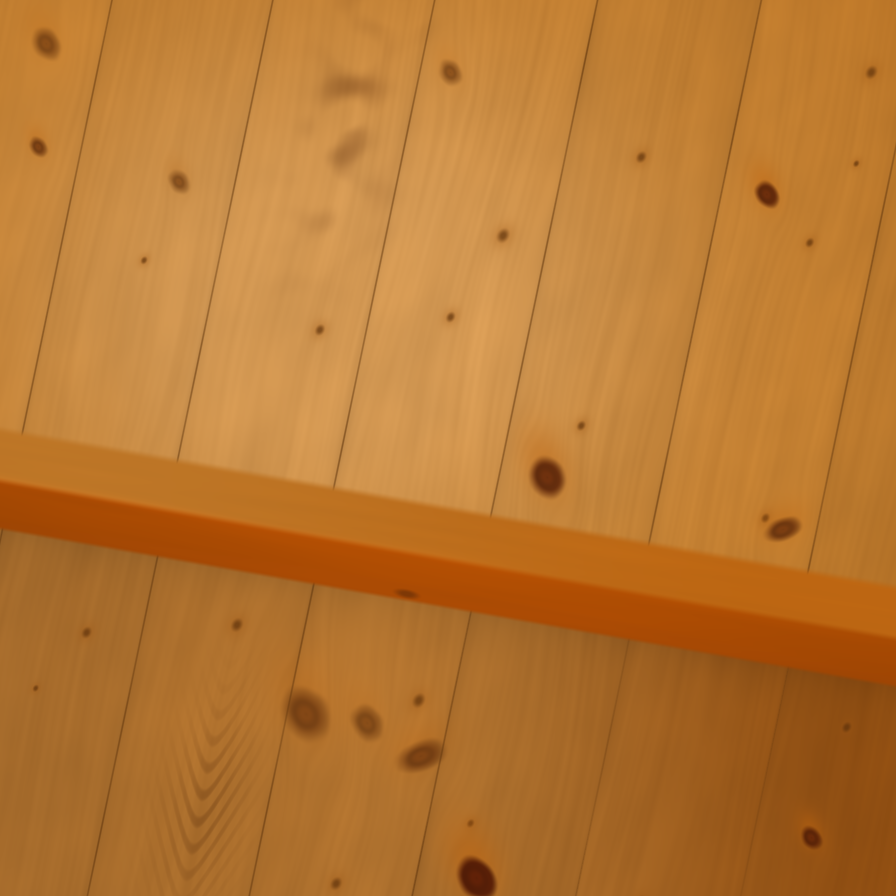
A Shadertoy shader for this texture:

```glsl
// Tilted pine boards with knots and grain, crossed by a sloping orange beam.
// Boards live in a sheared frame (across, down); gradient noise drives the grain,
// larger knots bend it, and the beam is layered on top by its sloped distance.
#define BOARD_WIDTH 0.179
#define BOARD_LEAN 0.207
#define BEAM_SLOPE 0.176
#define BEAM_TOP 0.479
#define BEAM_RIDGE 0.536
#define BEAM_BASE 0.590
#define GRAIN_STRENGTH 0.05
#define SEAM_STRENGTH 0.62
#define PIN_KNOT_CHANCE 0.55
#define PALE vec3(0.82, 0.59, 0.32)
#define HONEY vec3(0.75, 0.49, 0.19)
#define SHADE vec3(0.65, 0.42, 0.17)
#define DEEP vec3(0.57, 0.31, 0.07)

const int KNOTS = 12;
// x, y, radius, warmth of the halo (negative: knot lies flat)
const vec4 knots[KNOTS] = vec4[KNOTS](
    vec4(.611, .467, .020, .75), vec4(.532, .020, .022, 1.), vec4(.342, .203, .024, .25),
    vec4(.470, .156, .022, -.3), vec4(.874, .409, .017, -.5), vec4(.856, .783, .013, .8),
    vec4(.052, .951, .014, .15), vec4(.906, .065, .011, .8), vec4(.410, .193, .016, .1),
    vec4(.503, .919, .011, .1), vec4(.200, .797, .010, .1), vec4(.043, .836, .009, .4));

vec2 hash2(vec2 p) {
    p = vec2(dot(p, vec2(127.1, 311.7)), dot(p, vec2(269.5, 183.3)));
    return fract(sin(p) * 43758.5);
}

float gradientNoise(vec2 p) {
    vec2 i = floor(p), f = p - i;
    vec2 u = f * f * f * (f * (f * 6. - 15.) + 10.);
    vec2 e = vec2(0, 1);
    float a = dot(hash2(i) * 2. - 1., f);
    float b = dot(hash2(i + e.yx) * 2. - 1., f - e.yx);
    float c = dot(hash2(i + e) * 2. - 1., f - e);
    float d = dot(hash2(i + 1.) * 2. - 1., f - 1.);
    return mix(mix(a, b, u.x), mix(c, d, u.x), u.y);
}

// Offset from a knot centre in units of its radius
vec2 knotSpace(vec2 p, vec4 k) {
    vec2 d = (p - k.xy) / k.z;
    return k.w < 0. ? vec2(d.x, (d.y - .25 * d.x) * 1.6) : vec2(d.x * 1.15 + d.y * .25, d.y);
}

vec3 boardLight(vec2 p, float below) {
    float r = length((p - vec2(.38, .65)) * vec2(.95, 1.15));
    vec3 upper = mix(HONEY, PALE, smoothstep(.52, .12, r));
    upper = mix(upper, vec3(.69, .42, .12), .75 * smoothstep(.45, .85, r));
    vec3 lower = mix(SHADE, DEEP, smoothstep(.5, 1., p.x));
    lower *= 1. + .08 * exp(-dot(p - vec2(.4, .25), p - vec2(.4, .25)) * 18.);
    return mix(upper, lower, below);
}

vec3 boards(vec2 p, float slopeDown, float aa) {
    float down = 1. - p.y, below = step(BEAM_RIDGE, slopeDown);
    float across = p.x + BOARD_LEAN * down;
    float t = (across - .125) / BOARD_WIDTH;
    float board = t - .003 * t * t;
    float id = floor(board), inside = board - id;
    vec2 seed = hash2(vec2(id, 4.));

    // Grain flows around the larger knots
    float bent = across;
    for (int i = 0; i < KNOTS; i++) {
        vec2 q = knotSpace(p, knots[i]) * vec2(1., .5);
        bent -= knots[i].z * q.x * .7 * exp(-.35 * dot(q, q));
    }
    vec2 g = vec2(bent, down) + seed * 7.;
    float sway = gradientNoise(g * vec2(7., 2.5));
    float fine = gradientNoise(vec2(g.x * 150. + sway * 5., g.y * 4.));
    float broad = gradientNoise(vec2(g.x * 48. + sway * 4., g.y * 1.7));
    float blotch = gradientNoise(g * vec2(14., 9.)) + .5 * gradientNoise(g * vec2(35., 24.));
    vec3 col = boardLight(p, below) * (.98 + .04 * seed.x);
    col *= 1. + GRAIN_STRENGTH * (fine + broad) * vec3(.8, 1., 1.5) + .045 * blotch;

    // Nested arches on one lower board, and weathered smudges higher up
    float axis = bent - .412 + .012 * sway;
    float arch = down + 2.3 * sqrt(axis * axis + .0001) + .03 * sway;
    float archMask = exp(-pow((across - .415) / .04, 2.) - pow((down - .9) / .1, 2.));
    col *= 1. - .17 * archMask * smoothstep(-.2, 1., sin(arch * 215.)) * vec3(.8, 1., 1.3);
    float smudge = exp(-pow((across - .425) / .055, 2.) - pow((down - .12) / .14, 2.));
    float stain = gradientNoise(vec2(across * 22., down * 26.) + 3.);
    col *= 1. - .32 * smudge * smoothstep(-.1, .6, stain) * vec3(.8, 1., 1.2);

    // Pin knots scattered one per cell along each board
    vec2 cell = vec2(id, floor(down / .105));
    vec2 h = hash2(cell + 17.), spot = .2 + .6 * hash2(cell + 5.);
    vec2 off = vec2((inside - spot.x) * BOARD_WIDTH, (fract(down / .105) - spot.y) * .105);
    float pin = length(off * vec2(1., .85)) / mix(.003, .0065, h.y);
    float present = step(h.x, PIN_KNOT_CHANCE);
    col = mix(col, vec3(.62, .34, .08), present * .35 * exp(-.3 * pin * pin));
    col = mix(col, vec3(.36, .19, .04), present * .65 * smoothstep(1.3, .2, pin));

    // Larger knots: warm halo, soft dark core
    for (int i = 0; i < KNOTS; i++) {
        vec4 k = knots[i];
        float warmth = abs(k.w);
        vec2 q = knotSpace(p, k);
        float r = length(q) * (1. + .15 * gradientNoise(q * .8 + float(i) * 9.));
        vec2 haloOff = (q - vec2(0., .8)) * vec2(.65, .5);
        col = mix(col, vec3(.76, .40, .06), (.12 + .4 * warmth) * exp(-dot(haloOff, haloOff)));
        vec3 core = mix(vec3(.43, .23, .06), vec3(.33, .10, .02), warmth);
        core *= 1. + .07 * sin(r * 9. + q.x) - .12 * smoothstep(.4, .9, r);
        float soft = aa / k.z + mix(.5, .2, warmth);
        col = mix(col, core, mix(.65, .92, warmth) * smoothstep(1. + soft, 1. - soft, r));
    }

    // Thin seams whose darkness comes and goes along the boards
    float seam = min(inside, 1. - inside) * BOARD_WIDTH;
    float faint = mix(1., .35, below * smoothstep(.45, .75, p.x));
    faint *= .8 + .5 * gradientNoise(vec2(floor(board + .5) * 5.3, down * 9.));
    col *= 1. - .07 * faint * exp(-seam / .006);
    col = mix(col, vec3(.38, .21, .05), SEAM_STRENGTH * faint * smoothstep(.0008 + aa, 0., seam));

    // Shade cast beneath the beam
    return col * (1. - below * .09 * exp(-max(slopeDown - BEAM_BASE, 0.) / .03));
}

// Lit upper face, then saturated front face
vec3 beam(vec2 p, float slopeDown) {
    float streak = gradientNoise(vec2(p.x * 5., slopeDown * 90.));
    vec3 topFace = mix(vec3(.74, .46, .15), vec3(.74, .40, .07), smoothstep(.1, .9, p.x));
    topFace *= 1. + .025 * streak;
    float depth = clamp((slopeDown - BEAM_RIDGE) / (BEAM_BASE - BEAM_RIDGE), 0., 1.);
    vec3 frontFace = mix(vec3(.68, .30, .01), vec3(.64, .28, .015), depth);
    frontFace *= 1. + .03 * streak + .04 * sin(p.x * 5. - 1.);
    float chip = length(vec2(p.x - .454, slopeDown - .583) / vec2(.014, .005));
    frontFace = mix(frontFace, vec3(.40, .18, .03), .65 * smoothstep(1.3, .3, chip));
    vec3 col = mix(topFace, frontFace, smoothstep(-.004, .005, slopeDown - BEAM_RIDGE));
    float glint = exp(-pow((slopeDown - BEAM_RIDGE) / .005, 2.));
    return col + vec3(.04, .01, 0.) * glint * smoothstep(.8, .2, p.x);
}

void mainImage(out vec4 fragColor, in vec2 fragCoord) {
    vec2 p = fragCoord / iResolution.xy;
    float slopeDown = 1. - p.y - BEAM_SLOPE * p.x;
    float cover = smoothstep(-.005, .005, slopeDown - BEAM_TOP);
    cover *= smoothstep(.003, -.003, slopeDown - BEAM_BASE);
    vec3 col = mix(boards(p, slopeDown, 1. / iResolution.y), beam(p, slopeDown), cover);
    fragColor = vec4(col, 1.);
}
```
